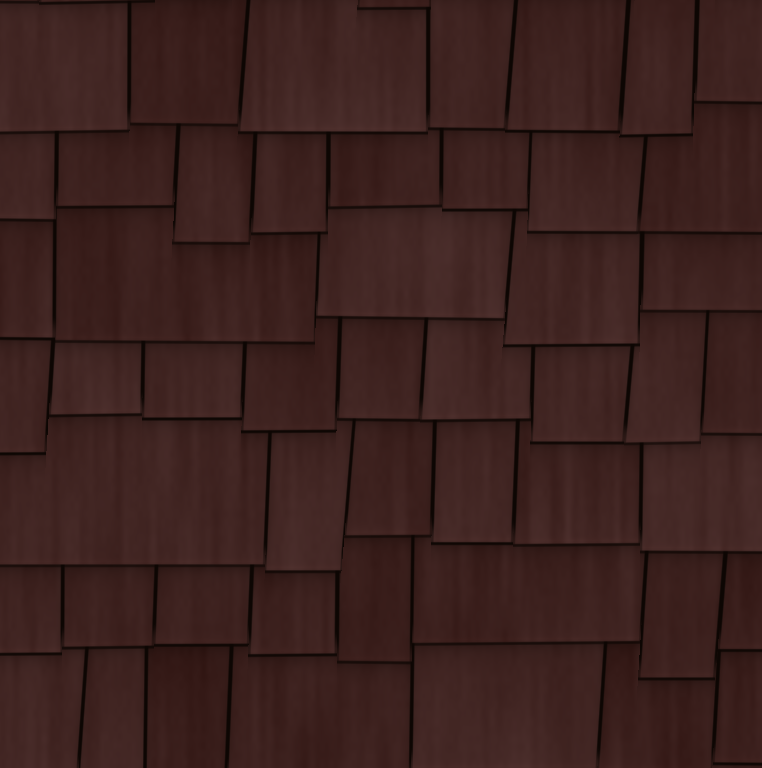
Write a Shadertoy shader that draws this texture.

```glsl
const float ROW_HEIGHT = 0.143;
const float SLOT_WIDTH = 0.122;
const vec3 DARK_WOOD = vec3(0.200, 0.094, 0.082);
const vec3 LIGHT_WOOD = vec3(0.284, 0.172, 0.162);
const vec3 GAP_COLOR = vec3(0.050, 0.024, 0.012);

struct Shingle {
    float left;
    float right;
    float bottom;
    vec2 id;
};

float hash(vec2 p) {
    vec3 q = fract(p.xyx * 0.1031);
    q += dot(q, q.yzx + 33.33);
    return fract((q.x + q.y) * q.z);
}

float noise(vec2 p) {
    vec2 i = floor(p);
    vec2 f = fract(p);
    f = f * f * (3.0 - 2.0 * f);
    float low = mix(hash(i), hash(i + vec2(1, 0)), f.x);
    float high = mix(hash(i + vec2(0, 1)), hash(i + vec2(1, 1)), f.x);
    return mix(low, high, f.y);
}

// Leaning joint between two neighbouring slots of a row
float jointX(float slot, float row, float y) {
    float shift = 0.5 * (hash(vec2(slot, row) + 17.0) - 0.5);
    float lean = mix(0.0, 0.09, hash(vec2(slot, row) + 41.0));
    return (slot + shift) * SLOT_WIDTH + lean * (y - row * ROW_HEIGHT);
}

// Some joints are left out, which makes wide shingles
bool hasJoint(float slot, float row) {
    return mod(slot + row, 3.0) < 0.5 || hash(vec2(slot, row) + 73.0) < 0.68;
}

Shingle findShingle(vec2 p, float row) {
    Shingle s = Shingle(-1e3, 1e3, 0.0, vec2(0.0));
    float center = floor(p.x / SLOT_WIDTH);
    for (float k = -4.0; k <= 4.0; k++) {
        float slot = center + k;
        if (!hasJoint(slot, row)) continue;
        float x = jointX(slot, row, p.y);
        if (x <= p.x && x > s.left) {
            s.left = x;
            s.id = vec2(slot, row);
        }
        if (x > p.x) s.right = min(s.right, x);
    }
    float rowShift = 0.24 * (hash(vec2(row, 5.0)) - 0.5);
    float ownShift = 0.46 * (hash(s.id + 29.0) - 0.5);
    float slope = 0.035 * (hash(s.id + 53.0) - 0.4);
    s.bottom = (row + rowShift + ownShift) * ROW_HEIGHT + slope * (p.x - s.left);
    return s;
}

// Wood with vertical grain, soft blotches and a tone of its own
vec3 woodColor(vec2 p, Shingle s) {
    vec2 q = p + 7.0 * vec2(hash(s.id + 3.0), hash(s.id + 11.0));
    float grainStrength = mix(0.45, 1.0, hash(s.id + 61.0));
    float grain = 0.40 * (noise(q * vec2(110.0, 7.0)) - 0.5)
                + 0.34 * (noise(q * vec2(48.0, 4.0)) - 0.5);
    float blotch = 0.34 * (noise(q * vec2(13.0, 10.0)) - 0.5);
    float speckle = 0.12 * (noise(q * vec2(170.0, 90.0)) - 0.5);
    float tone = 0.53 + 0.5 * (hash(s.id + 83.0) - 0.5);
    float height = (p.y - s.bottom) / ROW_HEIGHT;
    tone += 0.10 - 0.18 * height + grain * grainStrength + blotch + speckle;
    return mix(DARK_WOOD, LIGHT_WOOD, clamp(tone, -0.2, 1.2));
}

// Dark slit along the side joints, fainter at the free lower corners
float gapAmount(vec2 p, Shingle s, float pixel) {
    float dist = min(p.x - s.left, s.right - p.x);
    float halfWidth = mix(0.0018, 0.0032, hash(s.id + 97.0));
    float slit = 1.0 - smoothstep(halfWidth - pixel, halfWidth + 1.2 * pixel, dist);
    float soft = 0.25 * exp(-dist / 0.004);
    return max(slit, soft) * mix(0.45, 1.0, smoothstep(0.005, 0.03, p.y - s.bottom));
}

// Thin dark line and wider shade cast below a lower edge
float shadowAmount(float depth, float strength) {
    float d = max(depth, 0.0);
    float line = 1.0 - smoothstep(0.0022, 0.0060, d);
    float shade = 0.40 * exp(-d / 0.011);
    return max(line * strength, shade) * step(-0.01, depth);
}

void mainImage(out vec4 fragColor, in vec2 fragCoord) {
    float pixel = 1.0 / iResolution.y;
    vec2 p = fragCoord * pixel + vec2(2.0, 3.0);
    float baseRow = floor(p.y / ROW_HEIGHT);
    vec3 color = GAP_COLOR;

    // Layer the rows from back to front; upper rows overlap lower ones
    for (float k = -1.0; k <= 1.0; k++) {
        Shingle s = findShingle(p, baseRow + k);
        float above = p.y - s.bottom;
        float strength = mix(0.70, 1.0, hash(s.id + 31.0));
        color = mix(color, GAP_COLOR, shadowAmount(-above, strength));

        vec3 wood = woodColor(p, s);
        wood *= 1.0 + 0.06 * exp(-abs(above - 0.004) / 0.003);
        wood = mix(wood, GAP_COLOR, gapAmount(p, s, pixel));
        color = mix(color, wood, smoothstep(-pixel, pixel, above));
    }
    fragColor = vec4(color, 1.0);
}
```
